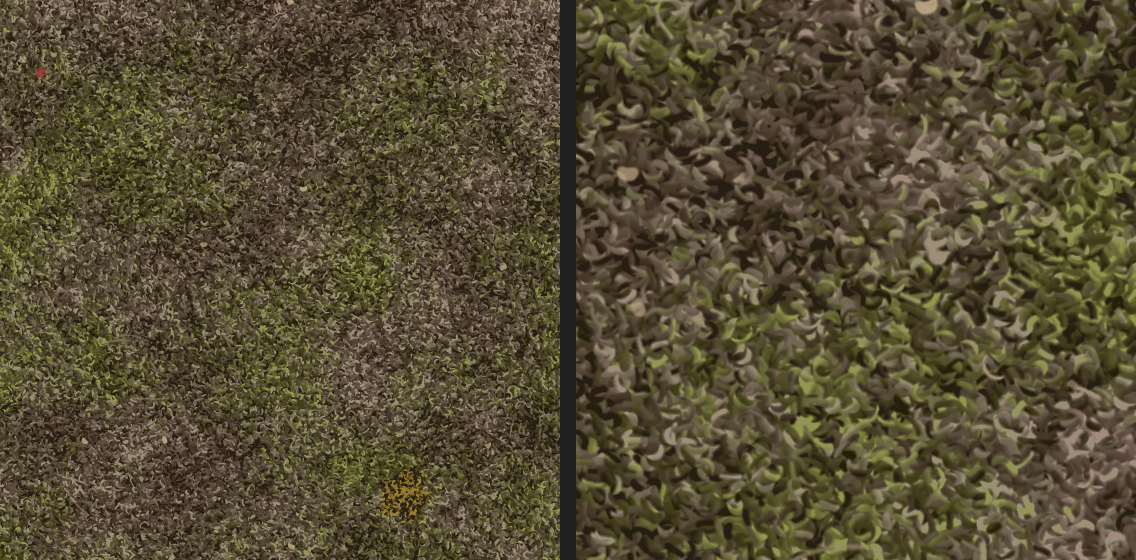
Left: the whole. Right: its middle third, enlarged.
This texture is drawn by a three.js fragment shader. Its source:

```glsl
varying vec2 vUv;

const vec3 SOIL = vec3(0.15, 0.115, 0.075);
const vec3 UMBER = vec3(0.27, 0.22, 0.15);
const vec3 LITTER = vec3(0.35, 0.30, 0.24);
const vec3 DRY_LEAF = vec3(0.45, 0.40, 0.33);
const vec3 PALE = vec3(0.61, 0.56, 0.47);
const vec3 STRAW = vec3(0.60, 0.53, 0.43);
const vec3 CHIP = vec3(0.80, 0.70, 0.56);
const vec3 MOSS_TINT = vec3(0.93, 1.06, 0.64);
const vec3 MAUVE_TINT = vec3(1.04, 0.97, 1.04);
const vec3 GOLD = vec3(0.62, 0.49, 0.16);
const vec3 BERRY = vec3(0.60, 0.20, 0.17);
const float SOFT = 0.0013;

float hash(vec2 p) {
  vec3 q = fract(vec3(p.xyx) * 0.1031);
  q += dot(q, q.yzx + 33.33);
  return fract((q.x + q.y) * q.z);
}

float noise(vec2 p) {
  vec2 i = floor(p);
  vec2 f = fract(p);
  f = f * f * (3.0 - 2.0 * f);
  return mix(mix(hash(i), hash(i + vec2(1.0, 0.0)), f.x),
             mix(hash(i + vec2(0.0, 1.0)), hash(i + 1.0), f.x), f.y);
}

float fbm(vec2 p) {
  return 0.5 * noise(p) + 0.3 * noise(p * 2.1 + 17.0) + 0.2 * noise(p * 4.3 + 41.0);
}

// Rotates p so that a strand at this angle lies along x
vec2 alongStrand(vec2 p, float angle) {
  float c = cos(angle);
  float s = sin(angle);
  return vec2(c * p.x + s * p.y, c * p.y - s * p.x);
}

// Distance to a strand that bends across its length
float strand(vec2 q, float halfLength, float bend) {
  q.y += bend * (q.x * q.x / halfLength - halfLength * 0.3);
  return length(vec2(max(abs(q.x) - halfLength, 0.0), q.y));
}

// Lays one scatter of short blades; cover holds tone and greenness
vec2 layBlades(vec2 cover, vec2 uv, float cells, float seed, float lean) {
  vec2 home = floor(uv * cells);
  for (int j = -1; j <= 1; j++) {
    for (int i = -1; i <= 1; i++) {
      vec2 id = home + vec2(float(i), float(j));
      vec2 key = id + seed * 71.0 + 200.0;
      vec2 center = (id + vec2(hash(key), hash(key + 313.0))) / cells;
      float angle = lean + (hash(key + 527.0) - 0.5) * 2.6;
      vec2 q = alongStrand(uv - center, angle);
      float size = hash(key + 739.0);
      float d = strand(q, mix(0.18, 0.52, size) / cells, hash(key + 83.0) - 0.5);
      float width = mix(0.23, 0.12, size) / cells;
      float tone = hash(key + 911.0) + 0.12 * q.y / width;
      vec2 blade = vec2(tone, hash(key + 1151.0));
      cover = mix(cover, blade, smoothstep(width + SOFT, width - SOFT, d));
    }
  }
  return cover;
}

// Coverage by sparse long stalks or, with a short reach, by round chips
float scatter(vec2 uv, float cells, float chance, float reach, float width, float seed) {
  vec2 home = floor(uv * cells);
  float cover = 0.0;
  for (int j = -1; j <= 1; j++) {
    for (int i = -1; i <= 1; i++) {
      vec2 key = home + vec2(float(i), float(j)) + seed * 57.0 + 100.0;
      vec2 center = home + vec2(float(i), float(j)) + vec2(hash(key), hash(key + 211.0));
      vec2 q = alongStrand(uv - center / cells, -0.55 + (hash(key + 433.0) - 0.5) * 2.2);
      float size = mix(0.5, 1.0, hash(key + 617.0));
      float d = strand(q, reach * size, 0.5 * (hash(key + 859.0) - 0.5));
      float present = step(hash(key + 1033.0), chance) * size;
      cover = max(cover, present * smoothstep(width + SOFT, width - SOFT, d));
    }
  }
  return cover;
}

vec3 groundColor(float tone, float green) {
  vec3 color = mix(SOIL, UMBER, smoothstep(0.03, 0.28, tone));
  color = mix(color, LITTER, smoothstep(0.28, 0.54, tone));
  color = mix(color, DRY_LEAF, smoothstep(0.54, 0.78, tone));
  color = mix(color, PALE, smoothstep(0.78, 1.02, tone));
  color *= mix(vec3(1.0), MAUVE_TINT, smoothstep(0.45, 0.1, green));
  return color * mix(vec3(1.0), MOSS_TINT, smoothstep(0.45, 0.95, green));
}

void main() {
  vec2 uv = vUv;

  // Litter and moss blades over dark ground
  float lean = -0.65 + 1.6 * (noise(uv * 4.0 + 9.0) - 0.4);
  vec2 cover = vec2(0.6 * noise(uv * 110.0), noise(uv * 60.0 + 5.0));
  for (int k = 0; k < 6; k++) {
    float layer = float(k);
    cover = layBlades(cover, uv, 60.0 + 6.0 * layer, layer + 1.0, lean);
  }

  // Broad patches of shade and moss
  float shade = fbm(uv * 9.0 + 3.0) - 0.5;
  float moss = fbm(uv * 6.0 + 29.0) - 0.5;
  float grain = noise(uv * 240.0) - 0.5;
  float tone = 0.5 + 1.05 * (cover.x - 0.5) + 0.55 * shade + 0.2 * grain;
  float green = 0.5 + 0.6 * (cover.y - 0.5) + 1.3 * moss;
  vec3 color = groundColor(tone, green);

  // Dry stalks and pale chips
  color = mix(color, STRAW, 0.7 * scatter(uv, 9.0, 0.4, 0.036, 0.0014, 3.0));
  color = mix(color, CHIP, 0.85 * scatter(uv, 14.0, 0.07, 0.003, 0.004, 8.0));

  // Golden tuft and a red berry
  float tuft = length((uv - vec2(0.725, 0.115)) * vec2(1.0, 1.15));
  float tuftMask = smoothstep(0.055, 0.035, tuft + 0.04 * (noise(uv * 45.0) - 0.5));
  vec3 tuftColor = mix(SOIL, GOLD, smoothstep(0.15, 0.85, tone + 0.5 * grain));
  color = mix(color, tuftColor, 0.8 * tuftMask);
  float berry = length(uv - vec2(0.073, 0.87)) + 0.006 * grain;
  color = mix(color, BERRY, 0.8 * smoothstep(0.011, 0.006, berry));

  gl_FragColor = vec4(color, 1.0);
}
```
